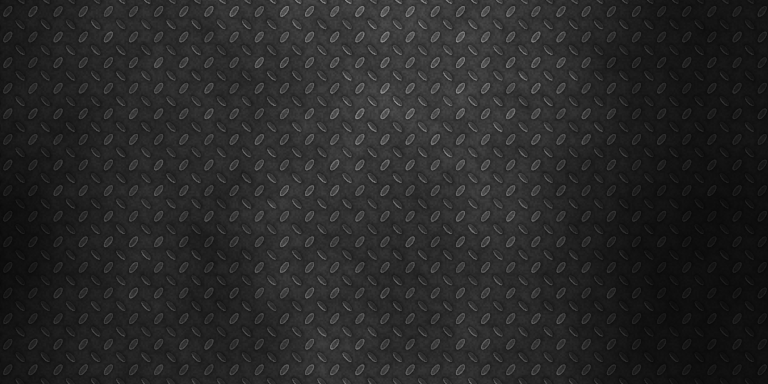
This texture is drawn by a WebGL 1 fragment shader. Its source:

```glsl
precision highp float;
// Dark worn steel tread plate: raised oval lugs leaning alternately, under a soft uneven glow.
uniform vec2 u_resolution;

const vec2 LUGS_PER_HEIGHT = vec2(15.27, 15.0);
const float RIM_WIDTH = 0.03;
const float STAIN_SPACING = 0.573;

float hash(vec2 p) {
  vec3 q = fract(vec3(p.xyx) * 0.1031);
  q += dot(q, q.yzx + 33.33);
  return fract((q.x + q.y) * q.z);
}

float noise(vec2 p) {
  vec2 cell = floor(p);
  vec2 f = fract(p);
  f = f * f * (3.0 - 2.0 * f);
  float low = mix(hash(cell), hash(cell + vec2(1.0, 0.0)), f.x);
  float high = mix(hash(cell + vec2(0.0, 1.0)), hash(cell + 1.0), f.x);
  return mix(low, high, f.y);
}

float fbm(vec2 p) {
  float sum = 0.0;
  float weight = 0.5;
  for (int i = 0; i < 5; i++) {
    sum += weight * noise(p);
    p = p * 2.03 + 17.3;
    weight *= 0.5;
  }
  return sum / 0.97;
}

mat2 rotation(float angle) {
  float c = cos(angle);
  float s = sin(angle);
  return mat2(c, s, -s, c);
}

// Approximate distance to an ellipse in x, its outward normal in yz
vec3 ellipse(vec2 p, vec2 radii) {
  float k = length(p / radii);
  vec2 slope = p / (radii * radii);
  float steepness = max(length(slope), 0.001);
  return vec3(k * (k - 1.0) / steepness, slope / steepness);
}

// Brightness factor for one grid of lugs; rim.x lights it all round, rim.y only towards the lamp
float lugShade(vec2 grid, vec2 centre, float angle, vec2 radii, float face, vec2 rim, float soft) {
  vec2 cell = grid - centre + 0.5;
  float wear = mix(0.8, 1.2, hash(floor(cell) + 7.0));
  mat2 turn = rotation(angle);
  vec3 lug = ellipse((fract(cell) - 0.5) * turn, radii);
  vec2 normal = turn * lug.yz;
  float d = lug.x;

  // Contact shadow around the lug
  float outside = smoothstep(-soft, soft, d);
  float shade = 1.0 - 0.42 * outside * exp(-max(d, 0.0) * 15.0);

  // Face and lit rim
  shade += (face - 1.0) * (1.0 - outside);
  float band = 1.0 - smoothstep(RIM_WIDTH - soft * 0.5, RIM_WIDTH + soft * 0.5, abs(d + 0.02));
  float facing = smoothstep(0.1, 1.0, dot(normal, vec2(-0.5, -0.866)));
  return shade + band * wear * (rim.x + rim.y * facing);
}

// Broad light over the plate with a brighter streak left of the middle
float glow(vec2 p) {
  float plateau = smoothstep(-0.3, 0.8, p.x) * (1.0 - smoothstep(1.2, 1.85, p.x));
  float offset = (p.x - 0.9) / 0.22;
  float streak = exp(-offset * offset);
  return (0.07 + 0.135 * plateau + 0.03 * streak) * mix(0.86, 1.1, p.y);
}

// Stains, scuffs and fine grain of the metal
float wornSurface(vec2 p) {
  float across = (fract((p.x - 0.52) / STAIN_SPACING + 0.5) - 0.5) * STAIN_SPACING;
  vec2 blot = vec2(across, p.y - 0.32) / vec2(0.15, 0.22);
  float stains = mix(0.66, 1.38, fbm(p * vec2(3.2, 2.6) + 4.0));
  stains *= 1.0 - 0.2 * exp(-dot(blot, blot));
  float scuffs = mix(0.84, 1.16, fbm(p * 24.0 + 31.0));
  float grain = mix(0.87, 1.13, noise(p * 230.0));
  return stains * scuffs * grain;
}

void main() {
  vec2 p = gl_FragCoord.xy / u_resolution.y;
  vec2 grid = p * LUGS_PER_HEIGHT;
  float soft = 0.6 * LUGS_PER_HEIGHT.y / u_resolution.y;

  float rising = lugShade(grid, vec2(0.31, 0.555), 0.9,
                          vec2(0.25, 0.12), 1.2, vec2(0.5, 0.15), soft);
  float falling = lugShade(grid, vec2(0.81, 0.055), -0.8,
                           vec2(0.25, 0.105), 0.98, vec2(0.08, 0.75), soft);
  float steel = glow(p) * wornSurface(p) * rising * falling;
  gl_FragColor = vec4(vec3(steel), 1.0);
}
```
